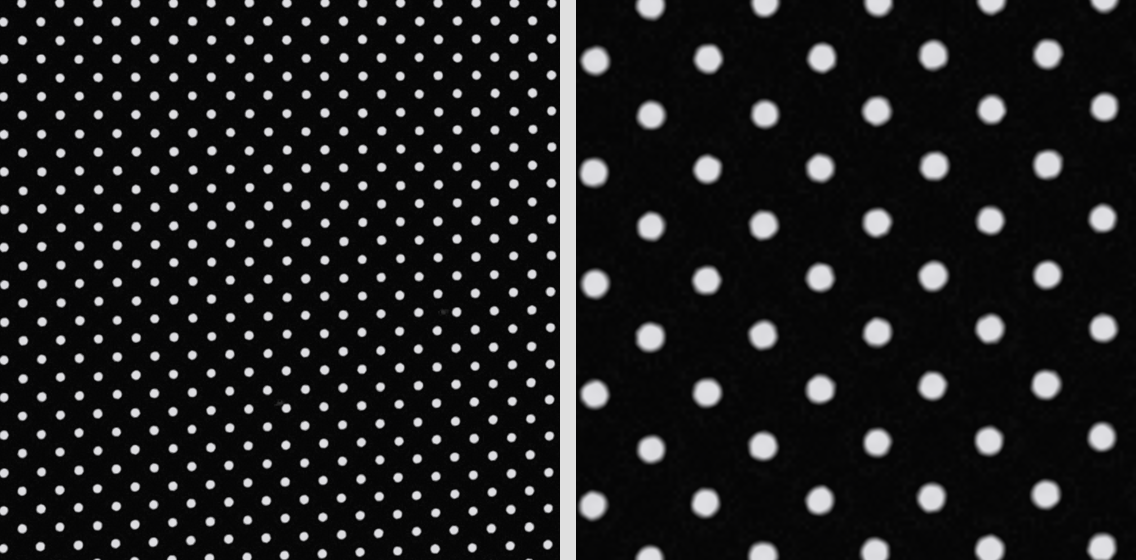
Left, the full canvas; right, a detail of the centre.
Write a WebGL 2 fragment shader that draws this pattern.

```glsl
#version 300 es
precision highp float;
// Black cloth with small staggered off-white polka dots, slightly skewed.
uniform vec2 u_resolution;
out vec4 fragColor;

const float PI = 3.14159265;
const vec3 CLOTH = vec3(0.018, 0.018, 0.019);
const vec3 DOT = vec3(0.865, 0.865, 0.88);
const vec3 LINT = vec3(0.16);
const vec2 FIRST_DOT = vec2(0.0391, 0.0052);
const float DOT_RADIUS = 0.0080;
const float EDGE_SOFTNESS = 0.0025;

float hash(vec2 p) {
  vec3 q = fract(p.xyx * vec3(0.1031, 0.1030, 0.0973));
  q += dot(q, q.yzx + 33.33);
  return fract((q.x + q.y) * q.z);
}

float noise(vec2 p) {
  vec2 cell = floor(p);
  vec2 f = fract(p);
  f = f * f * (3.0 - 2.0 * f);
  float low = mix(hash(cell), hash(cell + vec2(1.0, 0.0)), f.x);
  float high = mix(hash(cell + vec2(0.0, 1.0)), hash(cell + 1.0), f.x);
  return mix(low, high, f.y);
}

// Local spacing: rows close up to the right, columns toward the bottom.
vec2 dotPitch(vec2 p) {
  return vec2(0.0676 - 0.00056 * p.y,
              0.06708 - 0.00278 * (p.x - FIRST_DOT.x));
}

// Signed distance to the nearest dot of one lattice, with slight wobble.
float dotLattice(vec2 lattice, vec2 pitch, float offset) {
  vec2 id = floor(lattice - offset + 0.5);
  vec2 toDot = (lattice - offset - id) * pitch;
  vec2 seed = id + 20.0 + offset * 97.0;
  vec2 jitter = vec2(hash(seed), hash(seed + 51.7)) - 0.5;
  float radius = DOT_RADIUS * mix(0.97, 1.03, hash(seed + 13.1));
  return length(toDot - jitter * 0.0012) - radius;
}

// Small ragged fleck of lint.
float fleck(vec2 p, vec2 center, float size) {
  float ragged = size * (0.5 + noise(p * 300.0));
  return 1.0 - smoothstep(0.0, ragged, length((p - center) * vec2(0.8, 1.2)));
}

void main() {
  vec2 p = gl_FragCoord.xy / u_resolution;
  p.y = 1.0 - p.y; // measured down from the top
  float pixel = 1.0 / min(u_resolution.x, u_resolution.y);

  // Skewed lattice with a gentle sideways bow
  vec2 pitch = dotPitch(p);
  float bow = 0.0023 * sin(PI * p.y);
  vec2 lattice = (p - FIRST_DOT - vec2(bow, 0.0)) / pitch;

  // Two interleaved lattices make the staggered rows
  float dist = min(dotLattice(lattice, pitch, 0.0),
                   dotLattice(lattice, pitch, 0.5));
  dist += (noise(p * 260.0) - 0.5) * 0.0008;
  float softness = max(EDGE_SOFTNESS, 0.7 * pixel);
  float coverage = 1.0 - smoothstep(-softness, softness, dist);

  // Cloth grain, a faint halo around dots, and two bits of lint
  float grain = noise(p * 380.0);
  float halo = exp(-pow((dist - 0.009) / 0.004, 2.0));
  vec3 color = CLOTH + 0.012 * grain + 0.022 * halo * grain * grain;
  for (int k = 0; k < 2; k++) {
    vec2 center = mix(vec2(0.499, 0.720), vec2(0.792, 0.557), float(k));
    color += LINT * fleck(p, center, 0.009);
  }

  // Printed dots
  vec3 print = DOT * (0.985 + 0.03 * noise(p * 200.0));
  fragColor = vec4(mix(color, print, coverage), 1.0);
}
```
